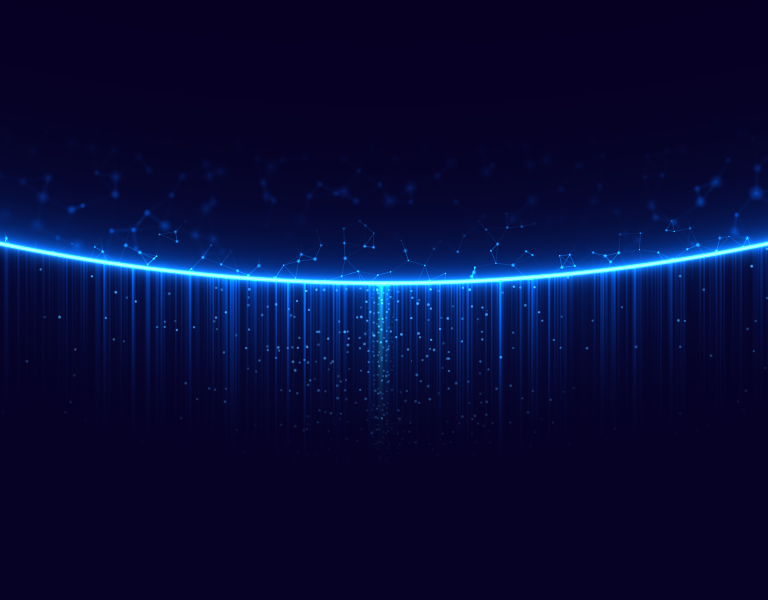
This background is drawn by a Shadertoy shader. Its source:

```glsl
// A glowing blue arc with a web of linked points above and falling light streaks below.

const vec3 NIGHT = vec3(0.022, 0.006, 0.145);
const vec3 DEEP_BLUE = vec3(0.0, 0.17, 0.36);
const vec3 BLUE = vec3(0.0, 0.36, 0.80);
const vec3 CYAN = vec3(0.10, 0.62, 0.95);
const vec3 CORE = vec3(0.62, 0.97, 1.0);
const vec3 BEAM = vec3(0.08, 0.66, 0.68);
const vec3 DOT = vec3(0.30, 0.68, 0.82);

const float ARC_LOW = 0.528;     // height of the lowest point
const float ARC_BEND = 0.161;    // rise per squared distance
const float CORE_WIDTH = 0.0028;
const float FALL_LENGTH = 0.33;  // reach of the falling light
const float BEAM_X = -0.005;
const float WEB_CELL = 0.030;
const float HAZE_CELL = 0.046;

float hash(vec2 p) {
    vec3 q = fract(p.xyx * vec3(0.1031, 0.1030, 0.0973));
    q += dot(q, q.yzx + 33.33);
    return fract((q.x + q.y) * q.z);
}

vec2 hash2(vec2 p) {
    return vec2(hash(p), hash(p + 57.3));
}

float bump(float x, float center, float width) {
    float t = (x - center) / width;
    return exp(-t * t);
}

float segment(vec2 p, vec2 a, vec2 b) {
    vec2 ab = b - a;
    float t = clamp(dot(p - a, ab) / dot(ab, ab), 0.0, 1.0);
    return length(p - a - ab * t);
}

// One link, fainter as it grows longer
float link(vec2 p, vec2 a, vec2 b, float width) {
    float near = smoothstep(1.45, 0.45, distance(a, b));
    return near * smoothstep(width, 0.0, segment(p, a, b));
}

// Jittered grid points joined to their neighbours
float web(vec2 p, float cell, float width, float radius) {
    vec2 id = floor(p / cell), f = fract(p / cell);
    vec2 nodes[9];
    float glow = 0.0;
    for (int i = 0; i < 9; i++) {
        vec2 o = vec2(i % 3 - 1, i / 3 - 1);
        nodes[i] = o + hash2(id + o + 80.0);
        float size = radius / cell * (0.5 + hash(id + o + 19.0));
        glow += 1.3 * smoothstep(size, size * 0.2, distance(f, nodes[i]));
    }
    for (int i = 0; i < 9; i++)
        glow += 0.6 * link(f, nodes[4], nodes[i == 4 ? 0 : i], width / cell);
    for (int i = 0; i < 4; i++) {
        int side = 2 * i + 1;
        int next = i == 0 ? 5 : i == 1 ? 1 : i == 2 ? 7 : 3;
        glow += 0.6 * link(f, nodes[side], nodes[next], width / cell);
    }
    return glow;
}

// Thin vertical rays, each with its own strength and length
float streaks(float x, float depth) {
    float sum = 0.0;
    for (int i = 0; i < 3; i++) {
        float u = x * (85.0 + 62.0 * float(i)) + 400.0;
        vec2 id = vec2(floor(u), float(i) * 17.0);
        float strength = pow(hash(id), 3.0);
        float reach = mix(0.05, 0.24, hash(id + 9.0));
        float ray = smoothstep(0.5, 0.05, abs(fract(u) - 0.5));
        sum += strength * ray * exp(-depth / reach);
    }
    return sum;
}

// Scattered sparks, kept with the given chance
float sparks(vec2 p, float cell, float radius, float chance) {
    vec2 id = floor(p / cell) + 200.0;
    vec2 center = 0.2 + 0.6 * hash2(id);
    float d = distance(fract(p / cell), center) * cell;
    float shine = 0.3 + 0.7 * hash(id + 31.0);
    return step(hash(id + 7.0), chance) * shine * smoothstep(radius, radius * 0.25, d);
}

void mainImage(out vec4 fragColor, in vec2 fragCoord) {
    vec2 p = (fragCoord - vec2(0.5 * iResolution.x, 0.0)) / iResolution.y;
    float slope = 2.0 * ARC_BEND * p.x;
    float rise = (p.y - ARC_LOW - ARC_BEND * p.x * p.x) / sqrt(1.0 + slope * slope);
    float up = max(rise, 0.0), depth = max(-rise, 0.0);
    float above = smoothstep(-0.002, 0.002, rise), below = 1.0 - above;
    float middle = bump(p.x, 0.0, 0.42);
    vec3 color = NIGHT;

    // Halo above the arc
    color += above * DEEP_BLUE * (0.75 * exp(-up / 0.075) - 0.02);
    color += above * BLUE * 0.55 * exp(-up / 0.022);

    // Sharp web in clusters, blurred web on the flanks
    float crest = 0.025 + 0.10 * bump(p.x, -0.05, 0.11) + 0.10 * bump(p.x, 0.20, 0.10)
                + 0.07 * bump(p.x, 0.45, 0.09) + 0.08 * bump(p.x, -0.36, 0.09);
    float webMask = above * smoothstep(crest, crest * 0.35, up);
    color += CYAN * 0.50 * webMask * web(p, WEB_CELL, 0.0016, 0.0034);
    float flank = bump(p.x, -0.45, 0.14) + bump(p.x, 0.59, 0.13);
    float hazeMask = above * bump(up, 0.075, 0.06) * flank
                   + 0.30 * above * bump(up, 0.15, 0.05) * middle;
    color += BLUE * 0.27 * hazeMask * web(p + 3.0, HAZE_CELL, 0.006, 0.011);

    // Falling light
    float fall = below * smoothstep(FALL_LENGTH, 0.02, depth);
    color += fall * DEEP_BLUE * (0.12 + 0.55 * middle) * exp(-depth / 0.14);
    color += fall * BLUE * (0.20 + 0.48 * middle) * streaks(p.x, depth);
    color += below * BLUE * 0.5 * exp(-depth / 0.014);

    // Sparks, crowded toward the centre
    float crowd = 0.06 + 0.42 * bump(p.x, -0.01, 0.20);
    float dots = sparks(p, 0.017, 0.0030, crowd)
               + sparks(p + 0.37, 0.023, 0.0036, crowd);
    color += DOT * 0.85 * fall * dots;

    // Central beam with glitter
    float beamX = p.x - BEAM_X;
    float beamFade = fall * exp(-depth / 0.15);
    color += BEAM * beamFade * (0.65 * bump(beamX, 0.0, 0.005) + 0.18 * bump(beamX, 0.0, 0.022));
    color += DOT * fall * bump(beamX, 0.0, 0.014) * sparks(p + 0.71, 0.008, 0.0027, 0.75);

    // Bright arc
    float line = abs(rise);
    color += CYAN * 0.85 * exp(-line / 0.0065);
    color += CORE * bump(line, 0.0, CORE_WIDTH);

    fragColor = vec4(clamp(color, 0.0, 1.0), 1.0);
}
```
